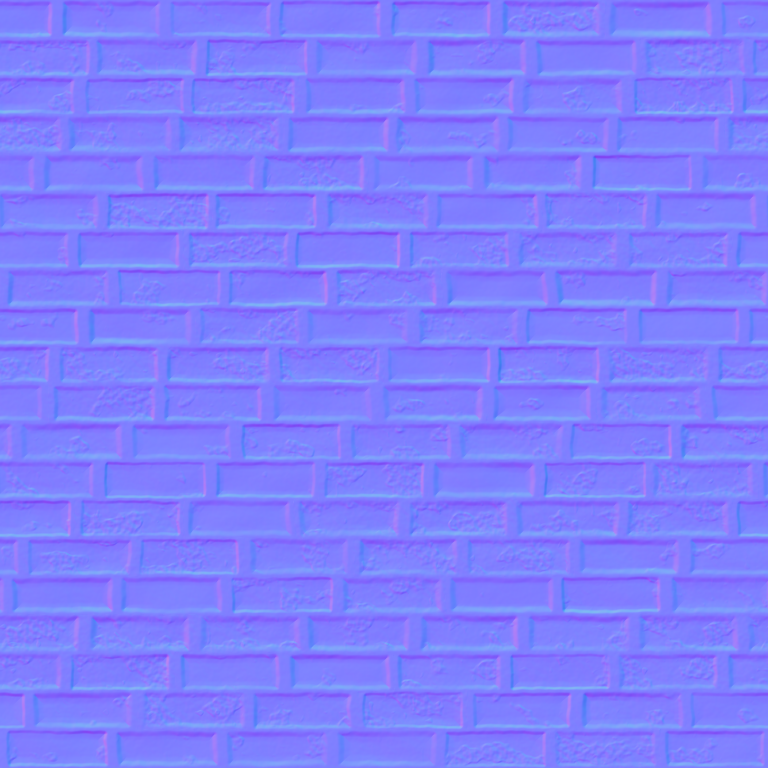
Give the GLSL for this texture map, as a WebGL 2 fragment shader.

```glsl
#version 300 es
precision highp float;
// Tangent-space normal map of a worn brick wall: 7 bricks across, 20 courses down.

uniform vec2 u_resolution;
out vec4 fragColor;

const vec2 BRICKS = vec2(7.0, 20.0);    // repeats across and down
const vec2 MORTAR_HALF = vec2(0.0036, 0.0008);
const vec2 SIZE_JITTER = vec2(0.0045, 0.0010);
const float CORNER_RADIUS = 0.005;
const float GROOVE_MIN = 0.0045;        // steep part of the joint
const float GROOVE_MAX = 0.0095;
const float GROOVE_DEPTH = 0.00098;
const float SHOULDER_MIN = 0.010;       // soft rounding towards the face
const float SHOULDER_MAX = 0.018;
const float SHOULDER_DEPTH = 0.00085;
const float JOINT_WOBBLE = 0.0022;
const float EDGE_CRUMBLE = 0.0013;
const float CHIP_DEPTH = 0.00042;
const float CHIP_GRAIN = 0.00042;
const float FACE_GRAIN = 0.00011;
const float PIT_DEPTH = 0.0003;
const float SAMPLE_STEP = 0.0009;       // half width of the slope filter

// Sideways shift of each course, in bricks, top course first
const float COURSE_SHIFT[20] = float[20](
  0.52, 0.84, 0.73, 0.59, 0.35, 0.94, 0.67, 0.03, 0.77, 0.50,
  0.44, 0.16, 0.91, 0.68, 0.23, 0.07, 0.78, 0.60, 0.26, 0.02);

// Integer hash: lattice cell and seed to 0..1
float hash(vec2 cell, float seed) {
  uvec3 k = uvec3(cell, seed);
  uint h = k.x * 1597334677u ^ k.y * 3812015801u ^ k.z * 2798796415u;
  h = (h ^ (h >> 16)) * 2146121005u;
  h = (h ^ (h >> 15)) * 2221713035u;
  h ^= h >> 16;
  return float(h & 65535u) / 65535.0;
}

float cornerRamp(vec2 cell, vec2 offset, vec2 period, float seed) {
  float angle = 6.28319 * hash(mod(cell, period), seed);
  return dot(vec2(cos(angle), sin(angle)), offset);
}

// Gradient noise that wraps after one canvas; period holds whole numbers
float noise(vec2 uv, vec2 period, float seed) {
  vec2 p = uv * period;
  vec2 i = floor(p), f = p - i;
  vec2 u = f * f * f * (f * (f * 6.0 - 15.0) + 10.0);
  vec2 r = vec2(1.0, 0.0);
  float low = mix(cornerRamp(i, f, period, seed),
                  cornerRamp(i + r.xy, f - r.xy, period, seed), u.x);
  float high = mix(cornerRamp(i + r.yx, f - r.yx, period, seed),
                   cornerRamp(i + r.xx, f - r.xx, period, seed), u.x);
  return mix(low, high, u.y);
}

// Distance inwards from the rounded outline of a brick
float insetDistance(vec2 p, vec2 halfSize) {
  vec2 q = abs(p) - halfSize + CORNER_RADIUS;
  return CORNER_RADIUS - length(max(q, 0.0)) - min(max(q.x, q.y), 0.0);
}

float wallHeight(vec2 uv) {
  // Uneven joints: slow drift plus crumbled edges
  vec2 warped = uv;
  warped.x += JOINT_WOBBLE * 2.0 * noise(uv, vec2(9.0, 20.0), 1.0);
  warped.y += JOINT_WOBBLE * noise(uv, vec2(16.0, 20.0), 2.0);
  warped += EDGE_CRUMBLE * vec2(noise(uv, vec2(70.0), 3.0), noise(uv, vec2(80.0), 4.0));

  // Brick cell and its own variation
  vec2 grid = warped * BRICKS;
  float course = mod(floor(grid.y), BRICKS.y);
  grid.x -= COURSE_SHIFT[19 - int(course)];
  vec2 brick = vec2(mod(floor(grid.x), BRICKS.x), course);
  vec2 local = (fract(grid) - 0.5) / BRICKS;
  float shoulder = mix(SHOULDER_MIN, SHOULDER_MAX, hash(brick, 5.0));
  float groove = mix(GROOVE_MIN, GROOVE_MAX, hash(brick, 14.0));
  float relief = mix(0.6, 1.3, hash(brick, 6.0));
  float wear = hash(brick, 7.0);

  // Each side of the brick retreats by its own amount from the joint
  vec2 side = step(0.0, local);
  vec2 retreat = SIZE_JITTER * vec2(hash(brick, 15.0 + side.x), hash(brick, 17.0 + side.y));
  float inset = insetDistance(local, 0.5 / BRICKS - MORTAR_HALF - retreat);

  // Groove and shoulder profile
  float steep = smoothstep(0.0, groove, inset);
  float soft = smoothstep(-0.002, shoulder, inset);
  float depth = 1.0 + 0.8 * noise(uv, vec2(13.0, 17.0), 8.0);
  float h = depth * (GROOVE_DEPTH * steep + SHOULDER_DEPTH * relief * soft);

  // Chipped patches with rough floors, kept inside the brick
  float grain = noise(uv, vec2(110.0, 120.0), 9.0) + 0.5 * noise(uv, vec2(200.0), 19.0);
  float blotch = noise(uv, vec2(18.0, 30.0), 10.0) + 0.35 * noise(uv, vec2(50.0, 60.0), 11.0)
               + 0.15 * noise(uv, vec2(120.0), 20.0);
  float chip = steep * smoothstep(0.10, 0.30, blotch + 0.45 * (wear - 0.6));
  h += chip * (CHIP_GRAIN * grain - CHIP_DEPTH);

  // Fine grain and scattered pits
  float pit = smoothstep(0.36, 0.58, noise(uv, vec2(90.0), 12.0));
  h += FACE_GRAIN * (0.5 + wear) * (grain + noise(uv, vec2(60.0, 56.0), 13.0));
  return h - PIT_DEPTH * pit * steep * wear;
}

void main() {
  vec2 uv = gl_FragCoord.xy / u_resolution;
  vec2 s = vec2(SAMPLE_STEP, 0.0);
  vec2 slope = vec2(wallHeight(uv + s.xy) - wallHeight(uv - s.xy),
                    wallHeight(uv + s.yx) - wallHeight(uv - s.yx)) / (2.0 * SAMPLE_STEP);
  // Green points down the canvas
  vec3 normal = normalize(vec3(-slope.x, slope.y, 1.0));
  fragColor = vec4(0.5 + 0.5 * normal, 1.0);
}
```
